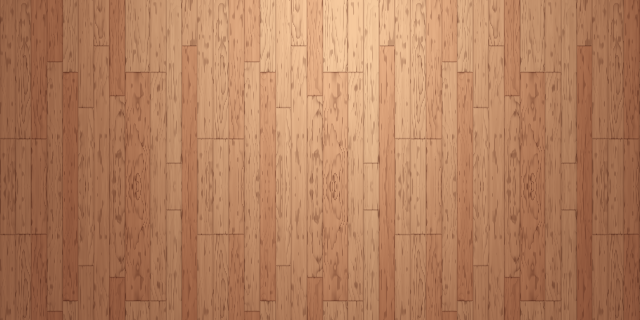
Write a Shadertoy shader that draws this texture.

```glsl
// Narrow vertical wood planks with mirrored grain, lit by a warm glow from the top.

// Layout, in units of the canvas height (the canvas is 2 wide, 1 high)
const float TILE_WIDTH = 0.617;    // one repeating group of planks
const float TILE_START = 0.391;
const float WIDE_PLANK = 0.079;    // first plank of each group
const int PLANKS = 12;
const float MIRROR_Y = 0.417;      // grain is reflected about this height
const float SEAM_WIDTH = 0.0013;

// Grain
const float RING_DENSITY = 112.0;
const float RING_STRETCH = 0.125;
const float RING_WARP = 1.5;
const float RING_STRENGTH = 0.34;
const float STREAK_STRENGTH = 0.16;
const float FLECK_STRENGTH = 0.22;
const float SEAM_STRENGTH = 0.24;

// Light and colour
const vec2 GLOW_CENTER = vec2(0.535, 1.0);
const vec2 GLOW_FALLOFF = vec2(7.0, 1.0);
const vec3 DARK_WOOD = vec3(0.53, 0.335, 0.238);
const vec3 LIGHT_WOOD = vec3(0.95, 0.76, 0.59);
const vec3 GRAIN_TINT = vec3(0.68, 0.88, 0.94);
const vec3 RED_TINT = vec3(0.015, -0.012, -0.014);

// Per plank: joint distance from the mirror line, tone, strength of figure
const vec3 TRAITS[PLANKS] = vec3[PLANKS](
    vec3(0.357, -0.45, 1.0), vec3(0.357, 0.30, 0.3), vec3(0.073, 0.45, 0.2),
    vec3(0.440, -0.80, 0.1), vec3(0.150, 0.25, 0.4), vec3(0.149, 0.40, 0.2),
    vec3(0.149, -0.10, 0.9), vec3(0.390, 0.20, 0.3), vec3(0.357, -0.70, 0.1),
    vec3(0.247, 0.25, 0.6), vec3(0.440, 0.15, 0.2), vec3(0.284, 0.05, 0.8));

float hash(vec2 p) {
    vec3 q = fract(vec3(p.xyx) * 0.1031);
    q += dot(q, q.yzx + 33.33);
    return fract((q.x + q.y) * q.z);
}

float noise(vec2 p) {
    vec2 i = floor(p), f = fract(p);
    f = f * f * (3.0 - 2.0 * f);
    return mix(mix(hash(i), hash(i + vec2(1, 0)), f.x),
               mix(hash(i + vec2(0, 1)), hash(i + vec2(1, 1)), f.x), f.y);
}

// Long growth rings around an eye, dark on one side and fading on the other
float growthRings(vec2 q, float figure, vec2 seed) {
    float warp = noise(q * vec2(60.0, 13.0) + seed)
               + 0.35 * noise(q * vec2(110.0, 48.0) + seed);
    float r = length(q * vec2(1.0, RING_STRETCH)) * RING_DENSITY + RING_WARP * warp;
    float phase = fract(r);
    float line = pow(phase, 4.0) * smoothstep(1.0, 0.82, phase);
    float patchy = smoothstep(0.1, 0.8, noise(q * vec2(45.0, 9.0) + seed + 71.0));
    return line * patchy * mix(0.35, 1.6, figure);
}

void mainImage(out vec4 fragColor, in vec2 fragCoord) {
    vec2 uv = fragCoord / iResolution.xy;
    vec2 p = uv * vec2(2.0, 1.0);
    float pixel = 1.0 / iResolution.y;

    // Locate the plank inside its repeating group
    float x = mod(p.x - TILE_START, TILE_WIDTH);
    float narrow = (TILE_WIDTH - WIDE_PLANK) / float(PLANKS - 1);
    float k = (x - WIDE_PLANK) / narrow;
    bool wide = x < WIDE_PLANK;
    int index = wide ? 0 : min(1 + int(k), PLANKS - 1);
    float width = wide ? WIDE_PLANK : narrow;
    float across = wide ? x / WIDE_PLANK : fract(k);

    // Split it by its joint, mirrored above and below
    vec3 trait = TRAITS[index];
    float v = abs(p.y - MIRROR_Y);
    float outer = step(trait.x, v);
    float id = float(index) + 20.0 * outer;
    vec2 seed = vec2(id * 13.7, id * 7.3);
    float boardTone = mix(trait.y, hash(seed) * 1.3 - 0.65, outer);
    float figure = mix(trait.z, hash(seed + 5.0), outer);

    // Grain: rings, fine streaks and short dark flecks
    float side = hash(seed + 9.0) < 0.5 ? -1.0 : 1.0;
    float eyeOffset = side * (1.0 - figure) * 0.9;
    vec2 q = vec2((across - 0.5 + eyeOffset) * width, v - outer * (trait.x + 0.2));
    float rings = growthRings(q, figure, seed);
    float streaks = noise(vec2(x * 170.0, v * 7.0) + seed)
                  + 0.6 * noise(vec2(x * 260.0, v * 30.0) + seed) - 0.8;
    float flecks = smoothstep(0.72, 0.95, noise(vec2(x * 190.0, v * 38.0) + seed + 31.0));

    // Seams between planks and at joints
    float edge = min(across, 1.0 - across) * width;
    float seam = 1.0 - smoothstep(0.0, SEAM_WIDTH + pixel, edge);
    float joint = 1.0 - smoothstep(0.0, SEAM_WIDTH + pixel, abs(v - trait.x));
    float gap = max(seam * mix(0.45, 1.0, hash(vec2(id, 3.0))), joint);

    // Light the wood, then darken it by grain and gaps
    vec2 d = uv - GLOW_CENTER;
    float glow = exp(-dot(d * d, GLOW_FALLOFF));
    float level = glow + 0.11 * boardTone + STREAK_STRENGTH * streaks * 0.6;
    level = clamp(level, -0.1, 1.05);
    vec3 curve = pow(vec3(max(level, 0.0)), vec3(1.0, 1.12, 1.22));
    vec3 color = mix(DARK_WOOD, LIGHT_WOOD, curve + min(level, 0.0));
    color -= RED_TINT * boardTone;
    float dark = RING_STRENGTH * rings + FLECK_STRENGTH * flecks + SEAM_STRENGTH * gap;
    color *= 1.0 - min(dark, 0.5) * GRAIN_TINT;

    fragColor = vec4(clamp(color, 0.0, 1.0), 1.0);
}
```
